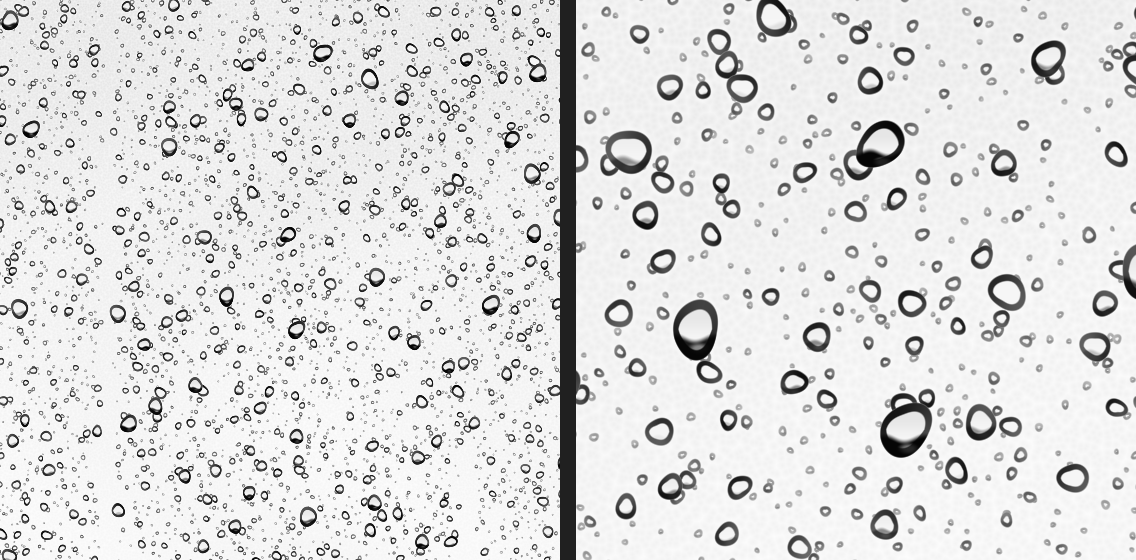
Left: the whole. Right: its middle third, enlarged.
Write a Shadertoy shader that draws this texture.

```glsl
const float TAU = 6.2831853;
const float INK = 0.02;
const float HALO = 0.985;
const float GLASS_TOP = 0.928;
const float GLASS_BOTTOM = 0.972;

vec3 hash3(vec2 p) {
    vec3 q = fract(p.xyx * vec3(0.1031, 0.1030, 0.0973));
    q += dot(q, q.yxz + 33.33);
    return fract((q.xxy + q.yzz) * q.zyx);
}

mat2 rotation(float a) {
    return mat2(cos(a), sin(a), -sin(a), cos(a));
}

// Distance to the nearest jittered cell point
float cellular(vec2 p) {
    vec2 id = floor(p);
    float nearest = 2.0;
    for (int j = -1; j <= 1; j++)
    for (int i = -1; i <= 1; i++) {
        vec2 c = id + vec2(i, j);
        nearest = min(nearest, length(p - c - hash3(c).xy));
    }
    return nearest;
}

// Dry tracks where drops have run down
float wetness(vec2 p) {
    float longTrack = smoothstep(0.006, 0.020, abs(p.x - 0.194));
    float shortTrack = smoothstep(0.010, 0.022, abs(p.x - 0.833));
    float patches = 0.88 + 0.12 * sin(p.x * 17.0 + 2.0 * sin(p.y * 11.0));
    return longTrack * mix(shortTrack, 1.0, smoothstep(0.18, 0.24, p.y)) * patches;
}

float glass(vec2 uv) {
    float shade = mix(GLASS_BOTTOM, GLASS_TOP, smoothstep(0.1, 1.0, uv.y));
    float mottling = 0.006 * sin(uv.x * 9.0 + 3.0 * sin(uv.y * 5.0));
    float grain = (cellular(uv * 230.0) - 0.45) * mix(0.02, 0.06, uv.y);
    return shade + mottling + grain;
}

// One drop: wobbly egg outline, uneven rim, dark refraction at its foot
float drawDrop(float base, vec2 p, float radius, float ink, float foot,
               vec3 seed, float blur) {
    vec2 q = rotation((seed.x - 0.5) * 2.4) * p;
    float stretch = 1.0 + 0.30 * seed.y;
    q *= vec2(sqrt(stretch), inversesqrt(stretch));
    float a = atan(q.y, q.x);
    float wobble = 1.0 + 0.05 * sin(2.0 * a + seed.z * TAU)
                       + 0.045 * sin(3.0 * a + seed.y * TAU);
    float d = length(q) - radius * wobble;

    float inside = 1.0 - smoothstep(-blur, blur, d);
    float upright = abs(p.y) / max(length(p), 1e-5);
    float rimWidth = radius * (0.075 + 0.06 * upright) + 0.0006;
    float rim = 1.0 - smoothstep(-blur, blur, abs(d + rimWidth) - rimWidth);
    rim *= 0.88 + 0.12 * sin(a + seed.x * TAU);

    vec2 n = p / radius;
    float edge = -0.36 + 0.12 * sin(n.x * 4.0 + seed.z * TAU);
    float shadow = 1.0 - smoothstep(edge - 0.14, edge + 0.14, n.y);
    float glint = 1.0 - smoothstep(0.1, 0.5, length((n - vec2(0.1, -0.75)) * vec2(1.0, 1.8)));
    shadow *= foot * (1.0 - 0.5 * glint);

    float body = mix(0.965, 0.90, foot * smoothstep(-0.5, 0.5, n.y));
    float halo = 1.0 - smoothstep(0.0, 0.0035, d);
    float lit = mix(base, max(base, HALO), halo * ink * 0.7 * step(0.8, base));
    lit = mix(lit, body, inside);
    lit = mix(lit, INK, inside * shadow);
    return mix(lit, INK, rim * ink);
}

// Scattered drops of one size class
float drawLayer(float base, vec2 uv, float cells, float share, vec2 sizes,
                float ink, float foot, float salt, float blur) {
    mat2 turn = rotation(salt * 0.37);
    vec2 id = floor(turn * uv * cells);
    for (int j = -1; j <= 1; j++)
    for (int i = -1; i <= 1; i++) {
        vec2 c = id + vec2(i, j);
        vec3 place = hash3(c + salt * 71.0 + 200.0);
        vec3 seed = hash3(c + salt * 37.0 + 500.0);
        vec2 center = (c + 0.10 + 0.80 * place.xy) * turn / cells;
        float radius = mix(sizes.x, sizes.y, pow(seed.z, 1.4));
        vec2 offset = uv - center;
        bool near = length(offset) < radius * 1.6 + 0.004;
        if (near && place.z < share * wetness(center)) {
            float strength = ink * (0.8 + 0.2 * seed.y);
            float depth = foot * smoothstep(0.05, 0.65, seed.x);
            base = drawDrop(base, offset, radius, strength, depth, seed, blur);
        }
    }
    return base;
}

void mainImage(out vec4 fragColor, in vec2 fragCoord) {
    vec2 uv = fragCoord / iResolution.xy;
    float blur = max(0.5 / iResolution.y, 0.0006);
    float tone = glass(uv);

    // Mist, specks, beads, drops and large drops, smallest first
    tone = drawLayer(tone, uv, 68.0, 0.60, vec2(0.0015, 0.0028), 0.42, 0.15, 1.0, blur);
    tone = drawLayer(tone, uv, 42.0, 0.60, vec2(0.0028, 0.0046), 0.70, 0.15, 2.0, blur);
    tone = drawLayer(tone, uv, 26.0, 0.72, vec2(0.0048, 0.0075), 0.95, 0.20, 3.0, blur);
    tone = drawLayer(tone, uv, 17.0, 0.75, vec2(0.0075, 0.0115), 1.00, 0.45, 4.0, blur);
    tone = drawLayer(tone, uv, 9.5, 0.55, vec2(0.0115, 0.0170), 1.00, 1.00, 5.0, blur);

    fragColor = vec4(vec3(clamp(tone, 0.0, 1.0)), 1.0);
}
```
